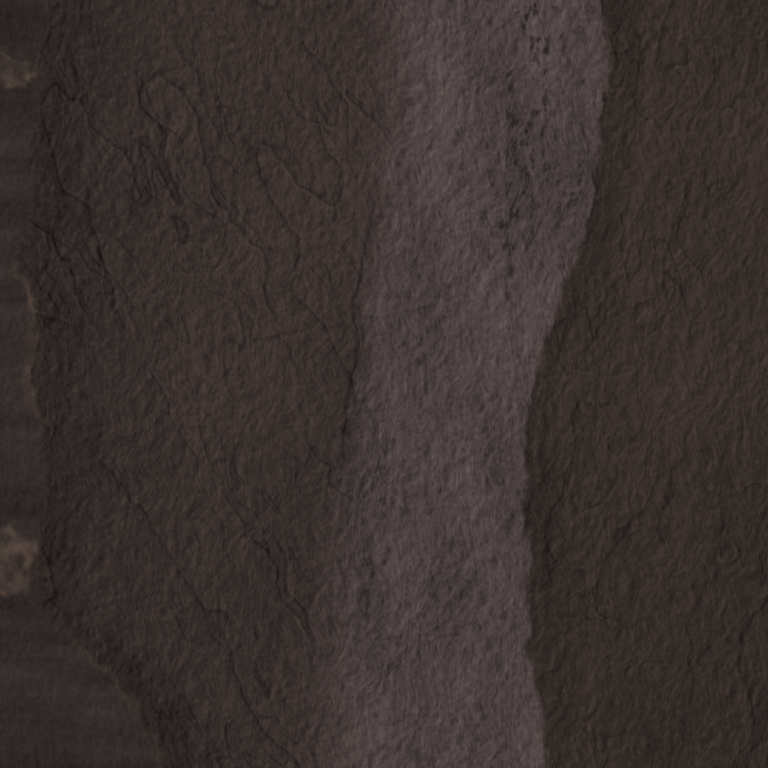
Write a WebGL 1 fragment shader that draws this texture.

```glsl
precision highp float;
// Dark slate: a paler mauve band runs down between two brown-black slabs.
// Wavering edge curves split the regions; contour lines of stretched noise make
// the cracks, and slopes of noise heights give the folds and wrinkled grain.
uniform vec2 u_resolution;

const vec3 LEFT_SLATE = vec3(0.226, 0.189, 0.177);
const vec3 RIGHT_SLATE = vec3(0.213, 0.177, 0.163);
const vec3 BAND_SLATE = vec3(0.294, 0.253, 0.247);
const vec3 STRIP_SLATE = vec3(0.202, 0.172, 0.163);
const vec3 PALE_MINERAL = vec3(0.42, 0.34, 0.29);

float hash(vec2 p) {
  return fract(sin(dot(p, vec2(127.1, 311.7))) * 43758.55);
}

float noise(vec2 p) {
  vec2 cell = floor(p), f = fract(p);
  f = f * f * (3.0 - 2.0 * f);
  float low = mix(hash(cell), hash(cell + vec2(1.0, 0.0)), f.x);
  float high = mix(hash(cell + vec2(0.0, 1.0)), hash(cell + 1.0), f.x);
  return mix(low, high, f.y);
}

float fbm(vec2 p) {
  float sum = 0.0, amp = 0.533;
  for (int i = 0; i < 4; i++) {
    sum += amp * noise(p);
    p = mat2(1.6, 1.2, -1.2, 1.6) * p + 7.3;
    amp *= 0.5;
  }
  return sum;
}

// Coordinates across and along a direction, scaled by freq.
vec2 stretched(vec2 p, vec2 dir, vec2 freq) {
  return vec2(dot(p, vec2(dir.y, -dir.x)), dot(p, dir)) * freq;
}

float crackField(vec2 p, vec2 dir, vec2 freq) {
  vec2 warp = vec2(fbm(p * 13.0), fbm(p * 13.0 + 31.0)) - 0.5;
  vec2 q = stretched(p + 0.06 * warp, dir, freq);
  return 0.7 * noise(q) + 0.3 * noise(q * 2.1 + 5.0) - 0.5;
}

// Dark line along the zero contour, shadowed on one side and lit on the other.
float crack(vec2 p, vec2 dir, vec2 freq, float width) {
  float e = 0.001;
  float v = crackField(p, dir, freq);
  vec2 slope = vec2(crackField(p + vec2(e, 0.0), dir, freq),
                    crackField(p + vec2(0.0, e), dir, freq)) - v;
  float d = v * e / (length(slope) + 0.0015);
  float line = exp(-pow(d / width, 2.0));
  float shadow = exp(-pow((d + 2.0 * width) / (3.0 * width), 2.0));
  float lip = exp(-pow((d - 2.0 * width) / width, 2.0));
  return line + 0.3 * shadow - 0.4 * lip;
}

// Slope of a stretched noise height seen under light from the upper left.
float relief(vec2 p, vec2 dir, vec2 freq, float reach) {
  vec2 toLight = reach * vec2(-0.8, 0.6);
  vec2 bend = 0.02 * vec2(noise(p * 25.0), noise(p * 25.0 + 9.0));
  return fbm(stretched(p + bend - toLight, dir, freq))
       - fbm(stretched(p + bend + toLight, dir, freq));
}

float bandLeft(float y) {
  return 0.425 + 0.075 * smoothstep(0.1, 0.95, y);
}

float bandRight(float y) {
  return 0.675 + 0.115 * smoothstep(0.4, 0.85, y)
       + 0.035 * (1.0 - smoothstep(0.0, 0.35, y));
}

float stripEdge(float y) {
  float notch = exp(-pow((y - 0.67) / 0.05, 2.0));
  return 0.05 + 0.012 * sin(y * 21.0) - 0.05 * notch
       + 0.15 * (1.0 - smoothstep(0.0, 0.26, y));
}

float spot(vec2 p, vec2 center, float radius) {
  float ragged = 0.06 * (fbm(p * 45.0) - 0.5);
  return 1.0 - smoothstep(0.6 * radius, radius, length(p - center) + ragged);
}

void main() {
  vec2 p = gl_FragCoord.xy / u_resolution;
  float waver = 0.035 * (fbm(vec2(p.x * 6.0, p.y * 13.0)) - 0.5);
  float fray = 0.022 * (fbm(p * vec2(90.0, 45.0)) - 0.5);
  float x = p.x + waver + fray;

  // Regions, with the left band edge softer toward top and bottom
  float fromLeft = x - bandLeft(p.y);
  float fromRight = x - bandRight(p.y);
  float fromStrip = x - stripEdge(p.y);
  float soft = 0.010 + 0.09 * abs(p.y - 0.55);
  float band = smoothstep(-soft, soft + 0.016, fromLeft)
             * (1.0 - smoothstep(-0.008, 0.008, fromRight));
  float rightSide = step(0.6, p.x);
  float strip = 1.0 - smoothstep(-0.010, 0.010, fromStrip);
  float slab = (1.0 - band) * (1.0 - strip);
  vec3 color = mix(LEFT_SLATE, RIGHT_SLATE, rightSide);
  color = mix(color, BAND_SLATE, band);
  color = mix(color, STRIP_SLATE, strip);

  // Broad mottling and streaks
  float shade = 0.25 * (fbm(p * vec2(7.0, 4.0) + 3.0) - 0.5);
  shade += 0.30 * band * (fbm(stretched(p, vec2(-0.12, 0.99), vec2(26.0, 6.0))) - 0.5);
  shade += 0.5 * strip * (fbm(p * vec2(6.0, 42.0)) - 0.5);
  shade -= 0.18 * (1.0 - strip) * exp(-pow((fromStrip - 0.02) / 0.05, 2.0));
  shade -= 0.10 * exp(-pow((fromRight - 0.02) / 0.03, 2.0)) * (1.0 - band);

  // Cracks and folds run down-right on the left slab, down-left on the right
  vec2 dir = mix(vec2(-0.42, 0.907), vec2(0.22, 0.975), rightSide);
  float patches = smoothstep(0.32, 0.56, fbm(p * 6.0 + 17.0));
  float finePatches = smoothstep(0.34, 0.58, fbm(p * 9.0 + 41.0));
  float strength = mix(0.18, 0.16, rightSide);
  shade -= strength * slab * patches * crack(p + 4.0, dir, vec2(23.0, 5.0), 0.0018);
  shade -= 0.14 * slab * finePatches * crack(p + 9.0, dir, vec2(46.0, 11.0), 0.0014);
  shade += 0.40 * slab * relief(p + 2.0, dir, vec2(34.0, 9.0), 0.0028);

  // Seam beside the band, broken edge line and narrow scars within it
  float seamSpan = smoothstep(0.36, 0.46, p.y) * (1.0 - smoothstep(0.68, 0.78, p.y));
  float seam = fromLeft - 0.7 * fray + 0.004;
  shade -= 0.30 * seamSpan * exp(-pow(seam / 0.0022, 2.0));
  float broken = smoothstep(0.42, 0.6, noise(vec2(3.0, p.y * 30.0)));
  shade -= 0.20 * broken * exp(-pow((fromRight - 0.003) / 0.003, 2.0));
  float scarLine = p.x - mix(0.60, 0.70, p.y) - 2.0 * waver;
  float scar = exp(-pow(scarLine / 0.025, 2.0)) * smoothstep(0.5, 0.9, p.y);
  float pits = smoothstep(0.55, 0.72, fbm(p * vec2(150.0, 75.0)));
  shade -= band * pits * (0.13 + 0.20 * scar);

  // Wrinkled grain in two sizes, then a fine tooth
  vec2 upright = vec2(0.1, 0.995);
  shade += 0.68 * relief(p, upright, vec2(125.0, 75.0), 0.0015) * (1.0 - 0.5 * strip);
  shade += 0.26 * relief(p + 6.0, upright, vec2(55.0, 28.0), 0.0025) * (1.0 - strip);
  shade += 0.15 * (noise(p * vec2(270.0, 230.0)) - 0.5);
  color *= 1.0 + shade;

  // Pale mineral rim and spots at the far left
  float rimSpan = smoothstep(0.42, 0.5, p.y) * (1.0 - smoothstep(0.62, 0.68, p.y))
                + 0.5 * (1.0 - smoothstep(0.12, 0.22, p.y));
  float rim = rimSpan * exp(-pow(fromStrip / 0.006, 2.0));
  float spots = spot(p, vec2(0.02, 0.91), 0.026) + spot(p, vec2(0.015, 0.26), 0.048);
  float mineral = 0.5 * rim * fbm(p * 50.0) + 0.85 * spots * pow(fbm(p * 80.0), 1.5);
  color = mix(color, PALE_MINERAL, clamp(mineral, 0.0, 1.0));

  gl_FragColor = vec4(color, 1.0);
}
```
